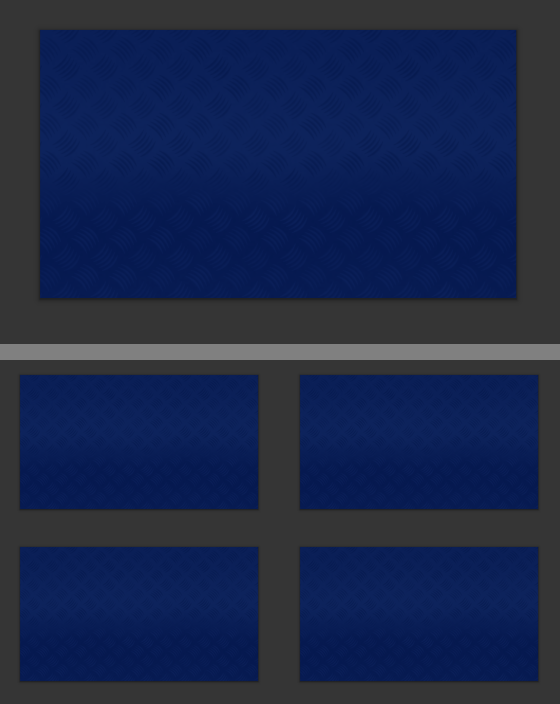
Top, the tile; bottom, the same tile 2 across and 2 down.
Write a Shadertoy shader that draws this texture.

```glsl
#define CANVAS vec2(14.769, 9.077)       // canvas size in pattern repeats
#define PANEL_CENTER vec2(7.337, 4.75)
#define PANEL_HALF vec2(6.279, 3.538)
#define LATTICE_ORIGIN vec2(0.269, 0.769)
#define BAR_PITCH 0.155
#define BAR_HALF_WIDTH 0.046
#define BAR_HALF_LENGTH 0.44
#define BAR_BEND 0.55
#define FRAME_GREY vec3(0.208)
#define DEEP_BLUE vec3(0.022, 0.098, 0.312)
#define SHEEN_BLUE vec3(0.052, 0.137, 0.360)
#define RELIEF vec3(0.026, 0.033, 0.050)

float hash(vec2 p) {
    vec3 q = fract(p.xyx * vec3(0.1031, 0.1030, 0.0973));
    q += dot(q, q.yzx + 33.33);
    return fract((q.x + q.y) * q.z);
}

// Value noise that wraps after a whole number of cells
float wrapNoise(vec2 p, vec2 period) {
    vec2 i = floor(p), f = fract(p);
    f = f * f * (3.0 - 2.0 * f);
    vec2 a = mod(i, period), b = mod(i + 1.0, period);
    return mix(mix(hash(a), hash(vec2(b.x, a.y)), f.x),
               mix(hash(vec2(a.x, b.y)), hash(b), f.x), f.y);
}

float boxDistance(vec2 p, vec2 halfSize) {
    vec2 d = abs(p) - halfSize;
    return length(max(d, 0.0)) + min(max(d.x, d.y), 0.0);
}

// Five bent, tapered bars per diamond; x = coverage, y = side of the bar, z = cell hash
vec3 treadBars(vec2 p, float pixel) {
    vec2 q = p - LATTICE_ORIGIN;
    vec2 diagonal = vec2(q.x + q.y, q.x - q.y);
    vec2 cell = round(diagonal);
    vec2 local = diagonal - cell;
    if (mod(cell.x + cell.y, 2.0) > 0.5) local = local.yx;

    float along = local.y;
    float across = local.x + BAR_BEND * (along * along - 0.07);
    float bar = clamp(round(across / BAR_PITCH), -2.0, 2.0);
    float offset = across - bar * BAR_PITCH;
    float taper = 1.0 - pow(along / BAR_HALF_LENGTH, 2.0);
    float halfWidth = BAR_HALF_WIDTH * taper;
    float soft = pixel * 1.5;
    float cover = smoothstep(soft, -soft, abs(offset) - halfWidth)
                * smoothstep(0.0, 0.25, taper);
    return vec3(cover, clamp(offset / BAR_HALF_WIDTH, -1.0, 1.0), hash(cell + 40.0));
}

// Painted plate: a broad reflection above the middle, dark below it
vec3 platePaint(vec2 p, float pixel) {
    vec2 uv = p / CANVAS;
    float height = (p.y - PANEL_CENTER.y) / PANEL_HALF.y * 0.5 + 0.5;
    float cloud = wrapNoise(uv * vec2(6.0, 4.0), vec2(6.0, 4.0)) - 0.5;
    float level = height + 0.07 * cloud;
    float sheen = smoothstep(0.27, 0.58, level) * mix(1.0, 0.62, smoothstep(0.6, 0.95, level));
    sheen += 0.18 * smoothstep(0.2, 0.0, level);
    vec3 color = mix(DEEP_BLUE, SHEEN_BLUE, sheen);

    // Bars catch light in the dark zone and read dark in the bright one
    vec3 bars = treadBars(p, pixel);
    float tone = mix(0.62, -0.62, smoothstep(0.32, 0.5, level));
    float wear = wrapNoise(uv * vec2(15.0, 9.0), vec2(15.0, 9.0));
    float strength = (0.6 + 0.3 * bars.z + 0.3 * wear) * mix(1.0, 0.75, abs(height * 2.0 - 1.0));
    color += RELIEF * bars.x * (tone + 0.3 * bars.y) * strength;

    // Fine paint grain
    vec2 grainCells = vec2(220.0, 135.0);
    return color + 0.004 * (wrapNoise(uv * grainCells, grainCells) - 0.5);
}

void mainImage(out vec4 fragColor, in vec2 fragCoord) {
    vec2 p = fragCoord / iResolution.xy * CANVAS;
    float pixel = CANVAS.x / iResolution.x;

    // Frame with a thin shadow cast slightly downward
    float shadowDistance = max(boxDistance(p - PANEL_CENTER + vec2(0.0, 0.03), PANEL_HALF), 0.0);
    vec3 frame = FRAME_GREY * (1.0 - 0.38 * exp(-shadowDistance / 0.05));

    float edge = boxDistance(p - PANEL_CENTER, PANEL_HALF);
    vec3 color = mix(frame, platePaint(p, pixel), smoothstep(0.6 * pixel, -0.6 * pixel, edge));
    fragColor = vec4(color, 1.0);
}
```
